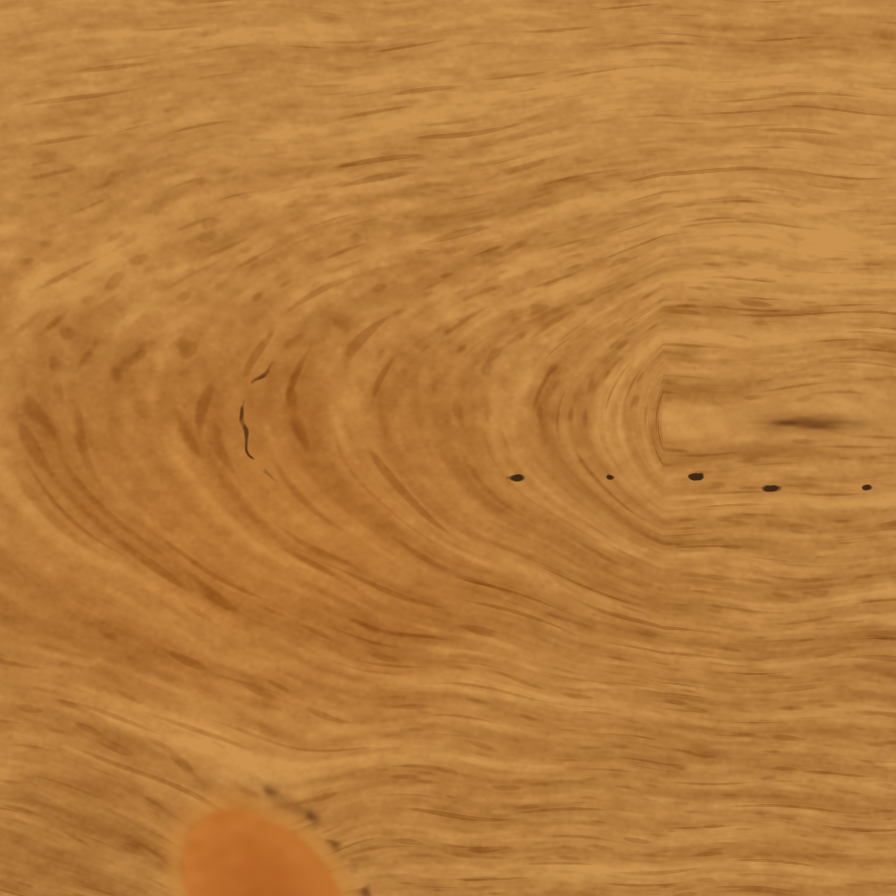
Write a three.js fragment shader that draws this texture.

```glsl
// Honey-brown pine board with nested arched grain, dark pores and an orange knot.
varying vec2 vUv;

vec3 hash3(vec2 c) {
  return fract(sin(vec3(dot(c, vec2(127.1, 311.7)),
                        dot(c, vec2(269.5, 183.3)),
                        dot(c, vec2(419.2, 371.9)))) * 43758.5);
}

// Cellular noise: one soft blob of random sign and weight per cell, about -1 to 1.
float cells(vec2 p) {
  vec2 cell = floor(p);
  float sum = 0.0;
  for (int j = -1; j <= 1; j++) {
    for (int i = -1; i <= 1; i++) {
      vec2 c = cell + vec2(float(i), float(j));
      vec3 h = hash3(c);
      vec2 d = p - c - h.xy;
      float k = max(0.0, 1.0 - dot(d, d));
      sum += (h.z * 2.0 - 1.0) * k * k * k;
    }
  }
  return sum;
}

// Soft elliptical spot, 1 at its centre.
float glow(vec2 p, vec2 centre, vec2 size) {
  vec2 d = (p - centre) / size;
  return exp(-dot(d, d));
}

// Grain coordinates: x runs along the fibres, y counts across the arches.
vec2 grainSpace(vec2 p) {
  float dip = 0.07 * glow(p, vec2(0.28, 0.04), vec2(0.13, 0.15));
  float wave = 0.004 * sin(p.x * 13.0 + p.y * 9.0) + 0.003 * sin(p.x * 29.0 - p.y * 17.0);
  float dy = p.y - 0.53 + dip + wave + 0.006 * cells(p * vec2(6.0, 9.0));
  float nose = 0.14 * max(0.0, 0.74 - p.x) * exp(-4.0 * dy * dy);
  return vec2(p.x + dy, sqrt(dy * dy + nose + 0.0006));
}

void main() {
  vec2 p = vUv;
  vec2 g = grainSpace(p);

  // Growth rings: layered sines, strongest in the middle and lower board.
  float ringZone = 0.25 + 0.75 * smoothstep(0.92, 0.66, p.y);
  float phase = g.y * 185.0 + 1.6 * cells(g * vec2(5.0, 22.0) + 7.0);
  float ring = sin(phase) + 0.6 * sin(phase * 0.57 + 1.0);

  // Regional light and shade.
  float tone = 0.78 + 0.10 * smoothstep(0.55, 0.95, p.y);
  tone += 0.08 * glow(p, vec2(0.95, 0.7), vec2(0.4, 0.3));
  tone -= 0.21 * glow(p, vec2(0.2, 0.52), vec2(0.36, 0.19));
  tone -= 0.17 * glow(p, vec2(0.42, 0.3), vec2(0.2, 0.035));
  tone -= 0.10 * glow(p, vec2(0.6, 0.25), vec2(0.5, 0.16));
  tone -= 0.30 * glow(p, vec2(0.1, 0.06), vec2(0.13, 0.09));
  tone += 0.20 * glow(p, vec2(0.24, 0.16), vec2(0.07, 0.08));

  // Fibres, from broad bands down to grit.
  tone -= 0.075 * ring * ringZone;
  tone += 0.17 * cells(g * vec2(4.0, 45.0));
  tone += 0.15 * cells(g * vec2(13.0, 150.0) + 31.0);
  tone += 0.11 * cells(g * vec2(45.0, 260.0) + 53.0);
  tone += 0.09 * cells(p * vec2(48.0, 80.0) + 11.0);
  tone += 0.07 * cells(p * vec2(170.0, 210.0));

  // Short dashes gather on the dark rings; long thin ones cross the clear wood.
  float dash = cells(g * vec2(36.0, 190.0) + 83.0) + 0.16 * ring * ringZone;
  float longDash = cells(g * vec2(10.0, 230.0) + 97.0);
  tone -= 0.24 * smoothstep(0.35, 0.95, dash) * ringZone;
  tone -= 0.30 * smoothstep(0.45, 0.95, longDash);

  vec3 wood = mix(vec3(0.52, 0.30, 0.11), vec3(0.78, 0.56, 0.30), clamp(tone, -0.15, 1.06));
  vec3 redTint = vec3(0.02, -0.01, -0.025);
  wood += redTint * glow(p, vec2(0.3, 0.4), vec2(0.35, 0.25));

  // Knot: a leaning egg with a pale rim and a torn dark edge on its right.
  vec2 k = vec2((p.x - 0.295 + 0.35 * p.y) / 0.088, p.y / 0.098);
  float knot = length(k) + 0.04 * cells(p * 22.0);
  float rim = exp(-pow((knot - 1.06) / 0.12, 2.0));
  wood = mix(wood, vec3(0.77, 0.51, 0.23), 0.7 * rim);
  vec3 heart = mix(vec3(0.70, 0.39, 0.15), vec3(0.75, 0.45, 0.19), smoothstep(0.2, 1.0, knot));
  heart += 0.018 * cells(p * vec2(50.0, 70.0));
  wood = mix(wood, heart, smoothstep(1.04, 0.92, knot));
  float tear = exp(-pow((knot - 1.3) / 0.09, 2.0)) * smoothstep(0.2, 0.6, k.x);
  tear *= smoothstep(-0.3, 0.6, cells(p * vec2(60.0, 75.0)));
  wood = mix(wood, vec3(0.36, 0.20, 0.08), 0.65 * tear);

  // Dark lens on the axis of the arches.
  float lens = glow(p, vec2(0.91, 0.528), vec2(0.055, 0.008));
  lens *= 0.8 + 0.4 * cells(p * vec2(40.0, 220.0));
  wood = mix(wood, vec3(0.34, 0.18, 0.06), 0.8 * lens);

  // Broken, curved crack.
  vec2 c = p - vec2(0.347, 0.528);
  float radius = length(c) + 0.005 * cells(p * 65.0);
  float crack = smoothstep(0.0035, 0.0008, abs(radius - 0.076));
  crack *= smoothstep(-0.035, -0.055, c.x) * smoothstep(-0.25, 0.25, cells(p * 70.0 + 5.0));
  wood = mix(wood, vec3(0.27, 0.16, 0.07), 0.75 * crack);

  // Row of small black specks.
  for (int i = 0; i < 5; i++) {
    float n = float(i);
    vec3 h = hash3(vec2(n, 4.0));
    vec2 centre = vec2(0.57 + 0.095 * n + 0.02 * h.x, 0.455 + 0.022 * h.y);
    vec2 size = vec2(0.005 + 0.006 * h.z, 0.003 + 0.002 * h.z);
    float speck = length((p - centre) / size) + 0.4 * cells(p * 150.0);
    wood = mix(wood, vec3(0.17, 0.10, 0.05), 0.85 * smoothstep(1.2, 0.6, speck));
  }

  gl_FragColor = vec4(wood, 1.0);
}
```
